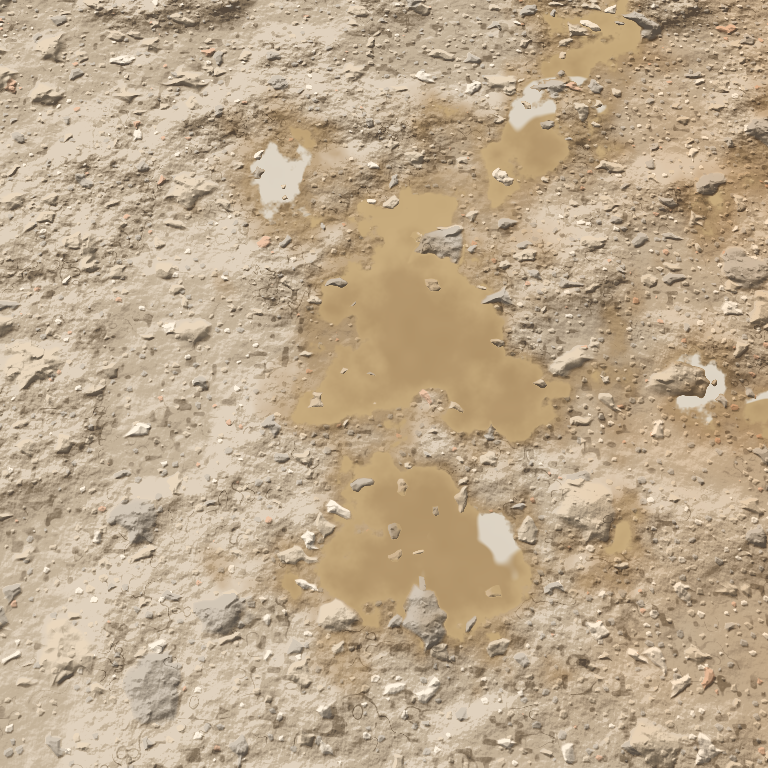
Write a WebGL 2 fragment shader that draws this texture.

```glsl
#version 300 es
precision highp float;
// Rutted wet mud with half-sunk rocks, grit and shallow brown puddles.
// A height field of noise and angular stones, seen at a slant, is lit by its
// slope toward the light; ragged pools fill basins and mirror bits of pale sky.
uniform vec2 u_resolution;
out vec4 fragColor;

const vec3 DEEP = vec3(0.34, 0.29, 0.24);
const vec3 DARK = vec3(0.53, 0.46, 0.37);
const vec3 SHADE = vec3(0.67, 0.60, 0.51);
const vec3 MUD = vec3(0.77, 0.70, 0.60);
const vec3 LIGHT = vec3(0.88, 0.82, 0.74);
const vec3 WET = vec3(0.68, 0.58, 0.45);
const vec3 WATER = vec3(0.78, 0.67, 0.49);
const vec3 WATER_DEEP = vec3(0.70, 0.585, 0.42);
const vec3 SKY = vec3(0.88, 0.85, 0.80);
const vec3 SLATE = vec3(0.62, 0.59, 0.55);
const vec3 BRICK = vec3(0.80, 0.59, 0.46);
const vec3 CHIP = vec3(0.93, 0.89, 0.83);
const vec2 LIGHT_DIR = vec2(-0.5, 0.87);
const float SLOPE_STEP = 0.0022;
const float RELIEF = 0.85;
const float SLANT = 0.33;

float hash(vec2 p) {
  vec3 a = fract(p.xyx * 0.1031);
  a += dot(a, a.yzx + 33.33);
  return fract((a.x + a.y) * a.z);
}

float noise(vec2 p) {
  vec2 i = floor(p), f = fract(p);
  f = f * f * (3.0 - 2.0 * f);
  return mix(mix(hash(i), hash(i + vec2(1, 0)), f.x),
             mix(hash(i + vec2(0, 1)), hash(i + vec2(1, 1)), f.x), f.y);
}

float fbm(vec2 p, int octaves) {
  float sum = 0.0, amp = 0.5;
  for (int i = 0; i < octaves; i++) {
    sum += amp * noise(p);
    p = mat2(1.64, 1.23, -1.23, 1.64) * p + 17.3;
    amp *= 0.51;
  }
  return sum;
}

// Angular stones, one per cell: x = height 0..1, y = random id.
vec2 stones(vec2 p, float seed, float amount) {
  vec2 cell = floor(p), best = vec2(0.0);
  for (int j = -1; j <= 1; j++)
  for (int i = -1; i <= 1; i++) {
    vec2 id = cell + vec2(i, j) + seed;
    float chance = hash(id);
    float grown = smoothstep(chance, chance + 0.08, amount);
    if (grown < 0.05) continue;
    vec2 jitter = vec2(hash(id + 3.7), hash(id + 8.1)) - 0.5;
    vec2 v = p - (cell + vec2(i, j) + 0.5 + 0.6 * jitter);
    float radius = grown * mix(0.18, 0.46, hash(id + 5.3));
    float d = -1.0;
    for (int k = 0; k < 7; k++) {
      float side = hash(id + 11.0 + float(k) * 2.3);
      float angle = 0.8976 * float(k) + side * 0.6;
      d = max(d, dot(v, vec2(cos(angle), sin(angle))) - radius * (0.55 + 0.5 * side));
    }
    float h = 1.0 - smoothstep(-0.17, 0.03, d);
    if (h > best.x) best = vec2(h, hash(id + 21.0));
  }
  return best;
}

vec2 toGround(vec2 uv) { return vec2(uv.x - 0.5, uv.y) / (1.0 - SLANT * uv.y); }

float roughness(vec2 g) { return smoothstep(0.3, 0.65, noise(g * 6.0 + 70.0)); }

// x = height, y = rock cover, z = cover of any stone, w = its id.
vec4 surface(vec2 uv) {
  vec2 g = toGround(uv);
  vec2 bent = g + 0.026 * (vec2(noise(g * 24.0), noise(g * 24.0 + 40.0)) - 0.5)
                + 0.010 * (vec2(noise(g * 75.0), noise(g * 75.0 + 40.0)) - 0.5);
  vec2 rock = stones(bent * 7.5, 4.0, 0.55 - 0.30 * uv.x);
  vec2 stone = stones(bent * 22.0, 61.0, 0.42);
  vec2 grit = stones(g * 62.0, 130.0, 0.40 + 0.35 * smoothstep(0.45, 1.0, uv.x));
  float h = 0.032 * mix(0.45, 1.2, roughness(g)) * fbm(g * 10.0, 7);
  h += 0.011 * rock.x + 0.0048 * stone.x + 0.0017 * grit.x;
  vec3 cover = smoothstep(0.05, 0.5, vec3(rock.x, stone.x, grit.x));
  float id = cover.x > 0.3 ? rock.y * 0.8 : (cover.y > 0.3 ? stone.y : grit.y);
  return vec4(h, max(cover.x, 0.8 * cover.y), max(cover.x, max(cover.y, cover.z)), id);
}

// Signed water level: three large pools up the track, then small stray ones.
float poolDepth(vec2 uv) {
  float depth = -1.0;
  for (int i = 0; i < 10; i++) {
    float n = float(i);
    bool large = i < 3;
    vec2 centre = large ? vec2(0.58 + 0.08 * sin(4.2 * n), 0.28 + 0.26 * n)
                        : vec2(0.2 + 0.8 * hash(vec2(n, 2.0)), 0.4 + 0.58 * hash(vec2(n, 9.0)));
    float radius = large ? 0.105 - 0.022 * n : 0.035;
    depth = max(depth, radius - length((uv - centre) * vec2(0.75, 1.05)));
  }
  return depth + 0.26 * (fbm(uv * 11.0 + 5.0, 6) - 0.49) + 0.035 * (noise(uv * 42.0) - 0.5);
}

// Thin broken cracks between clods, strongest where the mud is churned.
float crevices(vec2 g) {
  vec2 q = g * 30.0 + 2.2 * vec2(noise(g * 55.0), noise(g * 55.0 + 9.0));
  float line = 1.0 - smoothstep(0.01, 0.075, abs(noise(q) - 0.5));
  return line * smoothstep(0.52, 0.72, noise(g * 27.0 + 50.0)) * mix(0.4, 1.0, roughness(g));
}

vec3 mudRamp(float tone) {
  vec3 c = mix(DEEP, DARK, smoothstep(-0.40, 0.08, tone));
  c = mix(c, SHADE, smoothstep(0.05, 0.36, tone));
  c = mix(c, MUD, smoothstep(0.32, 0.56, tone));
  return mix(c, LIGHT, smoothstep(0.58, 0.86, tone));
}

void main() {
  vec2 uv = gl_FragCoord.xy / u_resolution;
  vec2 g = toGround(uv);
  vec4 s = surface(uv);
  float slope = (s.x - surface(uv + LIGHT_DIR * SLOPE_STEP).x) / SLOPE_STEP;
  float patches = fbm(g * 6.0 + 31.0, 4);
  float pits = smoothstep(0.70, 0.86, noise(g * 90.0)) * smoothstep(0.4, 0.6, noise(g * 13.0));
  float tone = 0.64 + RELIEF * slope - 0.40 * pits - 0.45 * crevices(g) + 0.40 * (patches - 0.47);
  tone -= 0.12 * smoothstep(0.45, 1.0, uv.x);
  vec3 color = mudRamp(tone);

  // Stone tints: mostly mud-coated, some slate, brick or pale chips.
  vec3 tint = s.w < 0.48 ? MUD : (s.w < 0.82 ? SLATE : (s.w < 0.87 ? BRICK : CHIP));
  color = mix(color, tint * (0.58 + 0.66 * clamp(tone, 0.0, 1.0)), 0.5 * s.z);
  float rust = smoothstep(0.65, 1.15, uv.x + 0.6 * (patches - 0.47));
  color *= mix(vec3(1.0), vec3(0.98, 0.93, 0.87), rust);

  // Wet shore, a silty film, then opaque water with soft sky reflections.
  float depth = poolDepth(uv) - 0.08 * s.y;
  color = mix(color, color * WET / MUD, 0.85 * smoothstep(-0.075, -0.01, depth));
  color = mix(color, WATER_DEEP, 0.45 * smoothstep(-0.030, 0.0, depth) * (1.0 - 0.7 * s.z));
  float murk = smoothstep(0.0, 0.08, depth + 0.08 * (noise(uv * 7.0) - 0.5));
  vec3 water = mix(WATER, WATER_DEEP, murk) + 0.02 * (noise(uv * 45.0) - 0.5);
  float mirror = noise(uv * vec2(9.0, 8.0) + 27.0) + 0.05 * noise(uv * 40.0);
  water = mix(water, SKY, 0.9 * smoothstep(0.83, 0.845, mirror));
  color = mix(color, water, smoothstep(-0.004, 0.008, depth));
  fragColor = vec4(clamp(color, 0.0, 1.0), 1.0);
}
```
